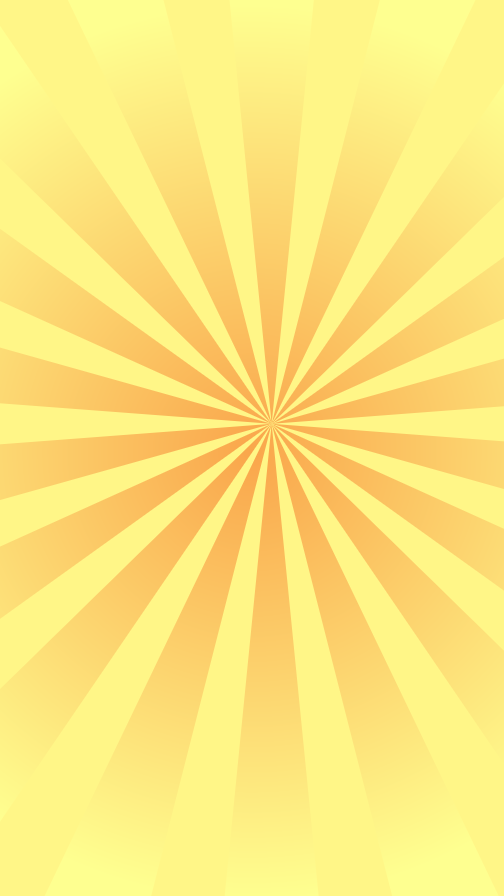
This background is drawn by a Shadertoy shader. Its source:

```glsl
// Sunburst: pale yellow rays over an orange-to-yellow radial glow.
#define RAY_COUNT 18.0
#define RAY_SHARE 0.432
#define RAY_ORIGIN vec2(0.539, 0.527)
#define GLOW_CENTER vec2(0.5, 0.495)
#define GLOW_RADIUS 0.5
#define RAY_COLOR vec3(1.0, 0.966, 0.53)
#define GLOW_INNER vec3(0.978, 0.65, 0.295)
#define GLOW_OUTER vec3(0.998, 1.0, 0.565)

const float TAU = 6.283185;

// Offset from an anchor, in units of the canvas height
vec2 fromAnchor(vec2 uv, vec2 anchor) {
    return (uv - anchor) * vec2(iResolution.x / iResolution.y, 1.0);
}

// Soft-edged coverage of evenly spaced wedges around the origin
float rayCoverage(vec2 p, float pixel) {
    float slice = TAU / RAY_COUNT;
    float angle = atan(p.y, p.x);
    float offset = abs(mod(angle + 0.5 * slice, slice) - 0.5 * slice);
    float edgeDistance = length(p) * (0.5 * slice * RAY_SHARE - offset);
    return clamp(0.5 + edgeDistance / pixel, 0.0, 1.0);
}

void mainImage(out vec4 fragColor, in vec2 fragCoord) {
    vec2 uv = fragCoord / iResolution.xy;

    // Radial glow behind the rays
    float glow = length(fromAnchor(uv, GLOW_CENTER)) / GLOW_RADIUS;
    vec3 color = mix(GLOW_INNER, GLOW_OUTER, clamp(glow, 0.0, 1.0));

    // Flat rays from a slightly offset origin
    float ray = rayCoverage(fromAnchor(uv, RAY_ORIGIN), 1.0 / iResolution.y);
    color = mix(color, RAY_COLOR, ray);

    fragColor = vec4(color, 1.0);
}
```
